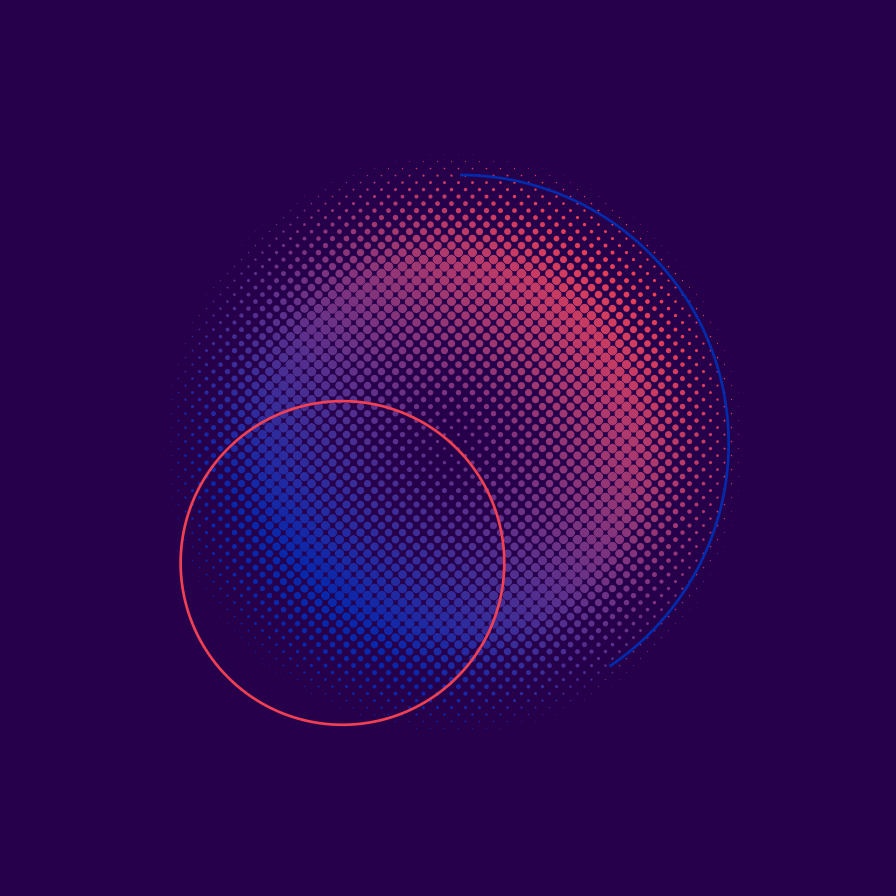
A WebGL 1 fragment shader for this background:

```glsl
precision highp float;
// A halftone ring shaded from blue to red, crossed by a red circle and a blue arc.

uniform vec2 u_resolution;

#define DOT_PITCH 0.0078125
#define DOT_ORIGIN vec2(0.5117, 0.5306)
#define RING_CENTER vec2(0.504, 0.5026)
#define RING_PEAK 0.202
#define RING_OUTER 0.330
#define DOT_MIN 0.0010
#define DOT_MAX 0.0057
#define LINE_HALF 0.0015
#define CIRCLE vec3(0.3822, 0.3717, 0.1806)
#define ARC vec3(0.5137, 0.5052, 0.2995)
#define ARC_MIDDLE 0.295
#define ARC_HALF_SPAN 1.276

const vec3 BACKGROUND = vec3(0.153, 0.0, 0.298);
const vec3 BLUE = vec3(0.03, 0.155, 0.67);
const vec3 RED = vec3(0.95, 0.25, 0.32);
const vec3 CIRCLE_RED = vec3(0.94, 0.25, 0.32);
const vec3 ARC_BLUE = vec3(0.0, 0.17, 0.68);

float coverage(float distanceToEdge, float pixel) {
  return clamp(0.5 - distanceToEdge / pixel, 0.0, 1.0);
}

// Centre of the nearest dot on a lattice turned by 45 degrees
vec2 nearestDot(vec2 p) {
  vec2 q = p - DOT_ORIGIN;
  vec2 cell = floor(vec2(q.x + q.y, q.x - q.y) / (2.0 * DOT_PITCH) + 0.5);
  return DOT_ORIGIN + DOT_PITCH * vec2(cell.x + cell.y, cell.x - cell.y);
}

// Dots grow from the hollow middle to the ring, then shrink outwards
float dotRadius(float r) {
  float inner = mix(DOT_MIN, DOT_MAX, pow(r / RING_PEAK, 0.7));
  float outer = DOT_MAX * (RING_OUTER - r) / (RING_OUTER - RING_PEAK);
  return max(min(inner, outer), 0.0);
}

float circleLine(vec2 p, vec3 circle) {
  return abs(length(p - circle.xy) - circle.z) - LINE_HALF;
}

// Circle line limited to a span of angles around ARC_MIDDLE
float arcLine(vec2 p) {
  vec2 q = p - ARC.xy;
  vec2 axis = vec2(cos(ARC_MIDDLE), sin(ARC_MIDDLE));
  vec2 local = vec2(dot(q, axis), abs(axis.x * q.y - axis.y * q.x));
  vec2 end = vec2(cos(ARC_HALF_SPAN), sin(ARC_HALF_SPAN));
  float pastEnd = end.x * local.y - end.y * local.x;
  return max(circleLine(p, ARC), pastEnd);
}

void main() {
  float side = min(u_resolution.x, u_resolution.y);
  float pixel = 1.0 / side;
  vec2 p = (gl_FragCoord.xy - 0.5 * u_resolution) / side + 0.5;

  // Halftone ring with a diagonal colour gradient
  vec2 center = nearestDot(p);
  vec2 offset = center - RING_CENTER;
  float radius = dotRadius(length(offset));
  float dots = coverage(length(p - center) - radius, pixel);
  dots *= min(1.0, 2.0 * radius / pixel);
  float blend = clamp(0.42 + 1.39 * (offset.x + offset.y), 0.0, 1.0);
  vec3 color = mix(BACKGROUND, mix(BLUE, RED, blend), dots);

  // Thin outlines
  color = mix(color, ARC_BLUE, coverage(arcLine(p), pixel));
  color = mix(color, CIRCLE_RED, coverage(circleLine(p, CIRCLE), pixel));

  gl_FragColor = vec4(color, 1.0);
}
```
